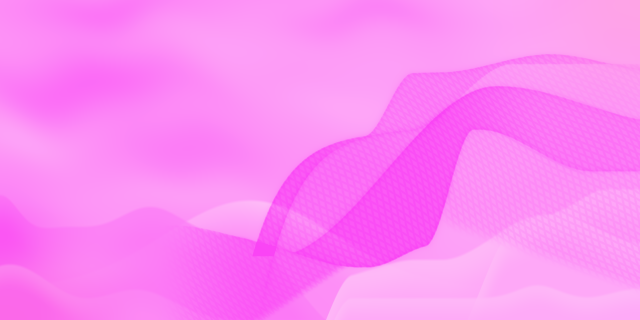
Write a Shadertoy shader that draws this background.

```glsl
// Pink misty sky over soft cloud hills, crossed by folded ribbons of magenta mesh.

const vec3 DEEP = vec3(0.98, 0.25, 0.96);   // colour at tone 0.25
const vec3 PALE = vec3(1.00, 0.80, 0.97);   // colour at tone 0.80
const vec3 WARM = vec3(1.00, 0.64, 0.86);   // tint of the upper right corner
const float SKY_TONE = 0.57;
const float INK_TONE = 0.25;                // tone of the opaque veil
const float MESH_DENSITY = 52.0;            // threads per canvas height
const float MESH_STRENGTH = 0.13;
const float EDGE_WIDTH = 0.007;             // glow along each fold

float bump(float x, float centre, float width) {
    float d = (x - centre) / width;
    return exp(-d * d);
}

float blob(vec2 p, vec2 centre, vec2 radius) {
    vec2 d = (p - centre) / radius;
    return exp(-dot(d, d));
}

// Signed distance to a curve, from its height difference; positive below it.
float curveDistance(float d, float px) {
    return d * px / max(length(vec2(dFdx(d), dFdy(d))), 1e-5);
}

float below(float d, float px) { return smoothstep(-px, px, d); }

float foldGlow(float d) { return exp(-abs(d) / EDGE_WIDTH); }

// Tone of the sky: broad patches bent by layered sines
float skyTone(vec2 p) {
    vec2 q = p + 0.025 * vec2(sin(p.y * 13.0 + p.x * 3.0), sin(p.x * 9.0) + 0.5 * sin(p.x * 19.0 + p.y * 8.0));
    float t = SKY_TONE + 0.07 * smoothstep(0.9, 1.7, p.x);
    t -= 0.12 * blob(q, vec2(0.34, 0.97), vec2(0.22, 0.07));
    t -= 0.15 * blob(q, vec2(0.25, 0.74), vec2(0.30, 0.10));
    t -= 0.08 * blob(q, vec2(0.62, 0.53), vec2(0.28, 0.10));
    t -= 0.08 * blob(q, vec2(1.20, 0.94), vec2(0.22, 0.06));
    t += 0.07 * blob(q, vec2(0.10, 0.57), vec2(0.20, 0.08));
    t += 0.06 * blob(q, vec2(0.76, 0.86), vec2(0.25, 0.10));
    t += 0.06 * blob(q, vec2(1.02, 0.66), vec2(0.30, 0.14));
    t += 0.05 * blob(q, vec2(0.65, 0.38), vec2(0.40, 0.06));
    return t + 0.012 * sin(q.x * 11.0 + 2.0 * sin(q.y * 9.0)) * sin(q.y * 17.0);
}

// Lays a hill over the tone, shading from its ridge into its body.
float addHill(float tone, float depth, float ridge, float body, float fade, float opacity) {
    float shade = mix(ridge, body, smoothstep(0.0, fade, depth));
    return mix(tone, shade, opacity * smoothstep(-0.004, 0.008, depth));
}

// Fine net of two crossing thread families
float mesh(vec2 p, float px) {
    vec2 q = p + 0.02 * vec2(sin(p.y * 9.0), sin(p.x * 8.0 + 1.0));
    vec2 cell = MESH_DENSITY * vec2(q.x + 0.35 * q.y, q.y + 0.55 * q.x);
    vec2 d = abs(fract(cell) - 0.5) / MESH_DENSITY;
    vec2 thread = 1.0 - smoothstep(vec2(0.001), vec2(0.003 + px), d);
    return max(thread.x, thread.y);
}

void mainImage(out vec4 fragColor, in vec2 fragCoord) {
    float px = 1.0 / iResolution.y;
    vec2 p = fragCoord * px;
    p.x *= 2.0 * iResolution.y / iResolution.x;
    float x = p.x, y = p.y;
    float tone = skyTone(p);

    // Hills on the left and in the middle
    float middle = 0.10 + 0.275 * bump(x, 0.78, 0.38);
    float leftRidge = 0.26 + 0.13 * bump(x, 0.0, 0.08) + 0.095 * bump(x, 0.47, 0.14)
        + 0.03 * bump(x, 0.2, 0.12) - 0.3 * smoothstep(0.75, 1.1, x);
    float lowLeft = 0.175 * bump(x, 0.03, 0.19) + 0.095 * bump(x, 0.43, 0.16);
    tone = addHill(tone, middle - y, 0.67, 0.55, 0.16, 0.8);
    tone = addHill(tone, leftRidge - y, 0.50, 0.46, 0.12, 0.85);
    tone -= 0.14 * blob(p, vec2(0.0, 0.26), vec2(0.17, 0.14));
    tone += 0.05 * blob(p, vec2(0.26, 0.17), vec2(0.16, 0.07));
    tone = addHill(tone, lowLeft - y, 0.52, mix(0.40, 0.54, smoothstep(0.1, 0.45, x)), 0.09, 0.9);

    // Pale clouds on the right
    float start = 0.3 * (1.0 - smoothstep(0.92, 1.1, x));
    float high = 0.13 + 0.06 * smoothstep(1.02, 1.3, x) + 0.14 * smoothstep(1.38, 1.7, x)
        + 0.08 * smoothstep(1.7, 1.9, x) - start;
    float inner = 0.23 + 0.10 * bump(x, 1.74, 0.17) - 0.3 * (1.0 - smoothstep(1.4, 1.6, x));
    float low = 0.07 + 0.04 * bump(x, 1.68, 0.09) + 0.03 * smoothstep(1.82, 2.0, x) - start;
    tone = addHill(tone, high - y, 0.73, 0.66, 0.16, 0.9);
    tone = addHill(tone, inner - y, 0.73, 0.66, 0.13, 0.8);
    tone = addHill(tone, low - y, 0.73, 0.67, 0.08, 0.8);

    // Folds of the veil, from the top outline to the lowest hem
    float top = 0.2 + 0.39 * (1.0 - exp(-(x - 0.79) / 0.11)) + 0.185 * smoothstep(1.14, 1.29, x)
        + 0.055 * smoothstep(1.38, 1.72, x) - 0.05 * smoothstep(1.72, 2.05, x);
    float crease = 0.6 * (1.0 - exp(-(x - 0.81) / 0.11)) + 0.2 * smoothstep(1.28, 1.6, x);
    float crest = 0.2 + 0.53 * smoothstep(0.86, 1.55, x) - 0.115 * smoothstep(1.56, 2.1, x);
    float hem = 0.295 - 0.05 * smoothstep(0.55, 0.85, x) - 0.08 * smoothstep(0.75, 1.12, x)
        + 0.07 * smoothstep(1.15, 1.36, x) + 0.36 * smoothstep(1.33, 1.48, x) - 0.13 * smoothstep(1.5, 1.85, x);
    float dTop = curveDistance(top - y, px), dCrease = curveDistance(crease - y, px);
    float dCrest = curveDistance(crest - y, px), dHem = curveDistance(hem - y, px);
    float inTop = below(dTop, px), inCrease = below(dCrease, px);
    float inCrest = below(dCrest, px), inHem = below(dHem, px);

    // Ink of each ribbon between its folds
    float right = smoothstep(1.36, 1.42, x);
    float skirt = smoothstep(0.48, 0.82, x) * (1.0 - smoothstep(-0.02, 0.02, 0.64 * (x - 0.81) - y));
    float net = right * smoothstep(-0.03, 0.03, y - 0.31 + 0.34 * (x - 1.38));
    float ink = inTop * (1.0 - inCrease) * (1.0 - inCrest) * mix(0.68, 0.34, smoothstep(0.95, 1.2, x));
    ink += inCrease * (1.0 - inCrest) * (1.0 - inHem) * mix(0.42, 0.10, smoothstep(1.15, 1.55, x));
    ink += inCrest * (1.0 - inHem) * mix(0.74, 0.42, smoothstep(1.3, 1.75, x));
    ink += inHem * (0.52 * skirt * (1.0 - right) + 0.15 * net);
    float cover = clamp(ink * 6.0, 0.0, 1.0);
    ink += cover * MESH_STRENGTH * (mesh(p, px) - 0.25);
    float glow = foldGlow(dTop) * smoothstep(0.78, 0.84, x) + foldGlow(dCrease) * smoothstep(0.8, 0.85, x) * (1.0 - right)
        + foldGlow(dCrest) * smoothstep(0.88, 1.0, x) + foldGlow(dHem) * smoothstep(0.5, 0.9, x);
    tone = mix(tone, INK_TONE, clamp(ink + 0.17 * glow, 0.0, 0.95));

    // Thin mist in front of the veil, then the final colour
    tone += 0.10 * smoothstep(-0.004, 0.008, middle - y) * exp(-max(middle - y, 0.0) / 0.05) * bump(x, 0.9, 0.2);
    vec3 colour = mix(DEEP, PALE, (tone - 0.25) / 0.55);
    colour = mix(colour, WARM, 0.6 * blob(p, vec2(2.0, 1.0), vec2(0.28, 0.25)));
    colour.b -= 0.05 * blob(p, vec2(0.0), vec2(0.35, 0.2));
    fragColor = vec4(clamp(colour, 0.0, 1.0), 1.0);
}
```
